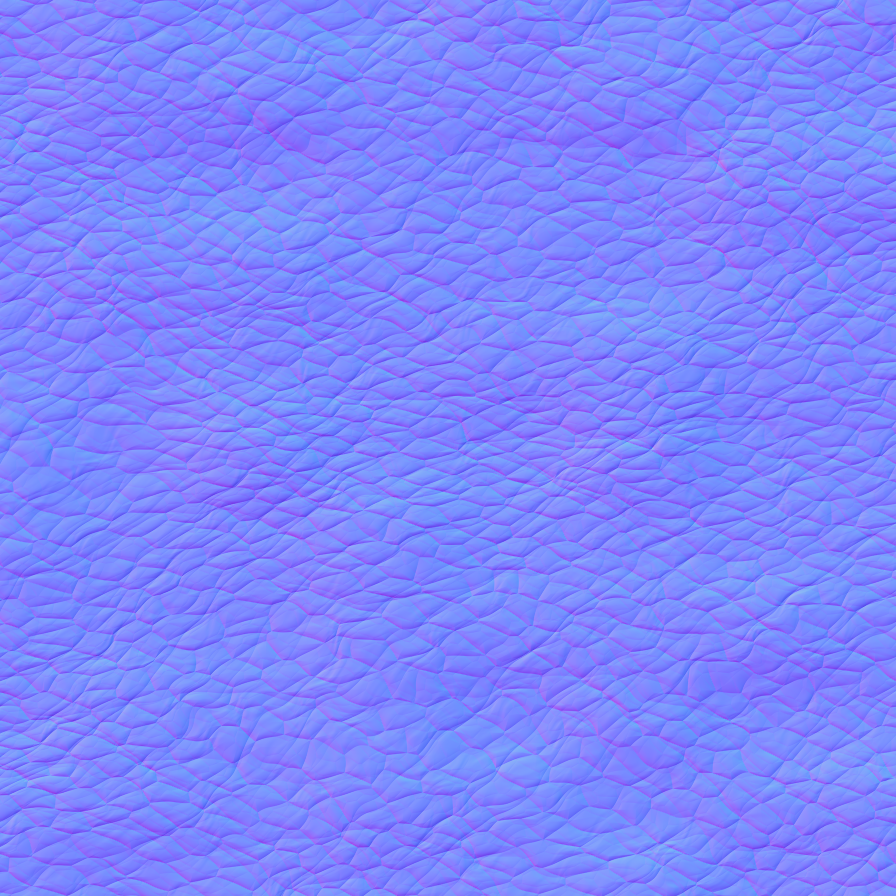
Write a WebGL 2 fragment shader that draws this texture map.

```glsl
#version 300 es
precision highp float;
// Tangent-space normal map of fine wrinkled leather. A height field of
// lens-shaped scales, long creases and fibre streaks is differentiated
// numerically, and its surface normal is stored as a colour.

#define SCALE_LATTICE vec2(17.0, 31.0)
#define SCALE_HEIGHT 0.00135
#define SCALE_TILT 1.3
#define SCALE_JITTER 0.62
#define CREASE_SHARPNESS 3.2
#define FINE_SCALES 0.13
#define FOLD_DEPTH 0.75
#define FIBRE_HEIGHT 0.0004
#define SWELL_HEIGHT 0.009
#define SAMPLE_STEP 0.0013
#define FLAT_COLOUR vec3(0.493, 0.524, 0.5)

uniform vec2 u_resolution;
out vec4 fragColor;

float hash(vec2 p) {
    return fract(sin(dot(p, vec2(127.1, 311.7))) * 43758.5453);
}

vec2 hash2(vec2 p) {
    return vec2(hash(p), hash(p + 57.3));
}

float noise(vec2 p) {
    vec2 cell = floor(p);
    vec2 f = fract(p);
    f = f * f * f * (f * (f * 6.0 - 15.0) + 10.0);
    float low = mix(hash(cell), hash(cell + vec2(1, 0)), f.x);
    float high = mix(hash(cell + vec2(0, 1)), hash(cell + vec2(1, 1)), f.x);
    return mix(low, high, f.y);
}

// Jittered cells on a diamond lattice: domes that lean towards their lower rim.
float scales(vec2 p, vec2 lattice) {
    vec2 uv = vec2(dot(p, lattice), dot(p, lattice * vec2(1, -1)));
    vec2 cell = floor(uv);
    vec2 toCentre = vec2(0.0);
    float nearest = 9.0;
    float second = 9.0;
    for (int j = -1; j <= 1; j++) {
        for (int i = -1; i <= 1; i++) {
            vec2 id = cell + vec2(i, j);
            vec2 offset = id + 0.5 + SCALE_JITTER * (hash2(id) - 0.5) - uv;
            float dist = length(offset);
            if (dist < nearest) {
                second = nearest;
                nearest = dist;
                toCentre = offset;
            } else {
                second = min(second, dist);
            }
        }
    }
    float dome = 1.0 - exp(-CREASE_SHARPNESS * (second - nearest));
    float lean = 0.5 * (toCentre.x - toCentre.y);
    return dome * (1.0 + SCALE_TILT * lean);
}

// Broken, wavering creases at one angle: steep above the line, gentle below.
float folds(vec2 p, float angle, float count, float seed) {
    vec2 along = vec2(cos(angle), sin(angle));
    vec2 across = vec2(-along.y, along.x);
    float waver = 1.3 * noise(p * 5.0 + seed) + 0.5 * noise(p * 17.0 + seed);
    float t = dot(p, across) * count + waver;
    float presence = noise(vec2(dot(p, along) * 4.0, floor(t) * 7.3 + seed));
    float side = fract(t) - 0.5;
    float sharpness = side > 0.0 ? 9.0 : 3.5;
    float line = exp(-sharpness * abs(side)) * (1.0 - 2.0 * abs(side));
    return smoothstep(0.25, 0.75, presence) * line;
}

float height(vec2 p) {
    // Bend the whole pattern so that rows arch and wander.
    vec2 bend = vec2(noise(p * 4.0 + 11.0), noise(p * 3.0 + 31.0)) - 0.5;
    vec2 ripple = vec2(noise(p * 28.0 + 5.0), noise(p * 28.0 + 71.0)) - 0.5;
    vec2 q = p + vec2(0.05, 0.07) * bend + vec2(0.014, 0.009) * ripple;

    float relief = scales(q, SCALE_LATTICE);
    relief += FINE_SCALES * scales(q + 3.7, SCALE_LATTICE * vec2(2.1, 1.8));

    float fold = 0.9 * folds(q, 0.04, 15.0, 3.0);
    fold += 0.85 * folds(q, 0.7, 29.0, 17.0);
    fold += 0.9 * folds(q, -0.6, 23.0, 41.0);
    relief -= FOLD_DEPTH * fold;

    // Fibre streaks climb to the right over a slow swell.
    vec2 grain = vec2(dot(p, vec2(0.8, 0.6)), dot(p, vec2(-0.6, 0.8)));
    float fibre = noise(grain * vec2(40.0, 140.0) + 4.0 * ripple);
    float swell = noise(p * vec2(7.0, 10.0) + 23.0);
    return SCALE_HEIGHT * relief + FIBRE_HEIGHT * fibre + SWELL_HEIGHT * swell;
}

void main() {
    vec2 p = gl_FragCoord.xy / u_resolution.y;

    // Central differences give the slope; red is stored facing left.
    vec2 e = vec2(0.5 * SAMPLE_STEP, 0.0);
    float slopeX = height(p + e.xy) - height(p - e.xy);
    float slopeY = height(p + e.yx) - height(p - e.yx);
    vec3 normal = normalize(vec3(slopeX, -slopeY, SAMPLE_STEP));

    fragColor = vec4(clamp(FLAT_COLOUR + 0.5 * normal, 0.0, 1.0), 1.0);
}
```
